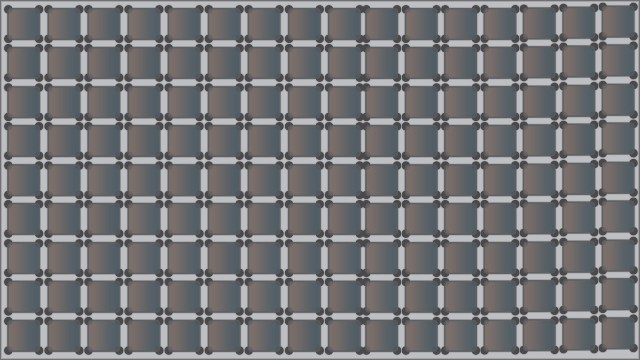
Give the GLSL for this pattern, as a WebGL 2 fragment shader.

```glsl
#version 300 es
precision highp float;
// A 16 by 9 grid of rounded metal tiles on a pale plate, each with four dark
// corner studs. Neighbouring cells are searched for the nearest stud and tile;
// columns split into two slightly different pitches and drift up at the right.

uniform vec2 u_resolution;
out vec4 outColor;

// Layout, in design units spanning the whole canvas
const vec2 CANVAS = vec2(768.0, 432.0);
const vec2 GRID = vec2(16.0, 9.0);
const vec2 FIRST_TILE = vec2(28.4, 29.0);
const vec2 PITCH = vec2(48.1, 46.75);
const float SPLIT_COLUMN = 9.0;
const float SPLIT_X = 458.0;
const float SPLIT_PITCH = 47.33;
const float DRIFT_COLUMN = 11.0;
const float DRIFT_HEIGHT = 3.0;
const float JITTER = 0.7;

// Tile and stud shape
const vec2 TILE_HALF = vec2(19.7, 19.2);
const float TILE_ROUND = 4.5;
const float RIM_WIDTH = 1.6;
const vec2 STUD_OFFSET = vec2(18.4, 17.6);
const float STUD_RADIUS = 5.0;
const float STUD_SHOW_THROUGH = 0.28;
const float HALO_WIDTH = 1.6;
const float FRAME_INSET = 1.0;
const float FRAME_HALF_WIDTH = 0.6;
const float TONE_VARIATION = 0.012;

// Colours
const vec3 PLATE = vec3(0.745, 0.75, 0.76);
const vec3 HALO = vec3(0.60, 0.60, 0.61);
const vec3 STUD = vec3(0.285, 0.285, 0.295);
const vec3 RIM = vec3(0.37, 0.375, 0.385);
const vec3 WARM = vec3(0.49, 0.435, 0.415);
const vec3 SLATE = vec3(0.32, 0.37, 0.40);
const vec3 FRAME = vec3(0.33, 0.33, 0.34);

float hash(vec2 p) {
  vec3 q = fract(vec3(p.xyx) * 0.1031);
  q += dot(q, q.yzx + 33.33);
  return fract((q.x + q.y) * q.z);
}

float roundedBox(vec2 p, vec2 halfSize, float radius) {
  vec2 q = abs(p) - halfSize + radius;
  return length(max(q, 0.0)) + min(max(q.x, q.y), 0.0) - radius;
}

// Coverage of a shape from its signed distance
float cover(float d, float pixel) {
  return smoothstep(0.5 * pixel, -0.5 * pixel, d);
}

vec2 tileCentre(vec2 cell) {
  vec2 centre = FIRST_TILE + PITCH * cell;
  if (cell.x >= SPLIT_COLUMN)
    centre.x = SPLIT_X + SPLIT_PITCH * (cell.x - SPLIT_COLUMN);
  float drift = clamp((cell.x - DRIFT_COLUMN) / (GRID.x - 1.0 - DRIFT_COLUMN), 0.0, 1.0);
  centre.y += DRIFT_HEIGHT * drift * drift;
  // Shared by a whole column or row, so the lines stay straight
  centre += JITTER * (vec2(hash(vec2(cell.x, 7.0)), hash(vec2(31.0, cell.y))) - 0.5);
  return centre;
}

void main() {
  vec2 p = gl_FragCoord.xy / u_resolution * CANVAS;
  float pixel = CANVAS.y / u_resolution.y;

  // Nearest tile and stud
  vec2 home = floor((p - FIRST_TILE) / PITCH + 0.5);
  vec2 local = vec2(0.0);
  vec2 tileCell = vec2(0.0);
  float tileDist = 1e4;
  float studDist = 1e4;
  for (int j = -1; j <= 1; j++) {
    for (int i = -1; i <= 1; i++) {
      vec2 cell = clamp(home + vec2(i, j), vec2(0.0), GRID - 1.0);
      vec2 q = p - tileCentre(cell);
      float d = roundedBox(q, TILE_HALF, TILE_ROUND);
      if (d < tileDist) {
        tileDist = d;
        local = q;
        tileCell = cell;
      }
      studDist = min(studDist, length(abs(q) - STUD_OFFSET) - STUD_RADIUS);
    }
  }

  // Plate with soft contact shade, then studs
  float halo = 1.0 - smoothstep(0.0, HALO_WIDTH, min(tileDist, studDist));
  vec3 color = mix(PLATE, HALO, halo);
  float stud = cover(studDist, pixel);
  color = mix(color, STUD, stud);

  // Tile face: warm to slate, with a soft dark rim
  float across = local.x / (2.0 * TILE_HALF.x) + 0.5;
  vec3 face = mix(WARM, SLATE, smoothstep(0.02, 0.92, across));
  face += TONE_VARIATION * (hash(tileCell + 13.0) - 0.5);
  face = mix(face, RIM, smoothstep(-RIM_WIDTH - 1.0, -RIM_WIDTH + 0.6, tileDist));
  face = mix(face, STUD, stud * STUD_SHOW_THROUGH);
  color = mix(color, face, cover(tileDist, pixel));

  // Thin outline round the plate
  vec2 edge = min(p, CANVAS - p);
  float frameDist = abs(min(edge.x, edge.y) - FRAME_INSET) - FRAME_HALF_WIDTH;
  color = mix(color, FRAME, cover(frameDist, pixel));

  outColor = vec4(color, 1.0);
}
```
